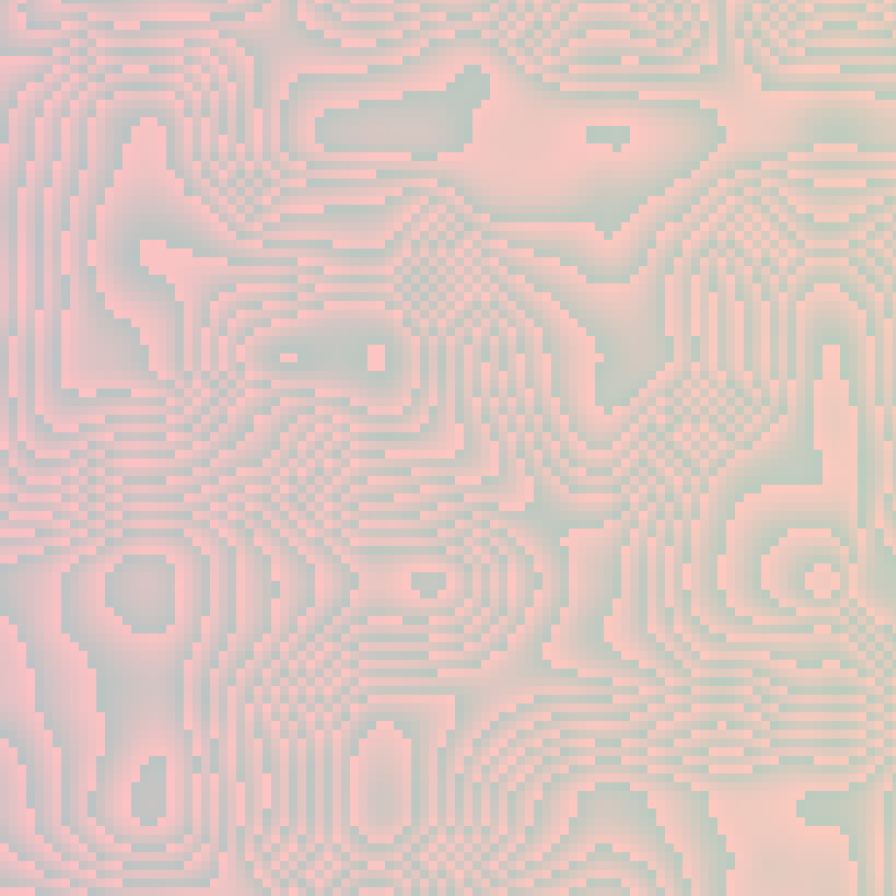
This pattern is drawn by a WebGL 1 fragment shader. Its source:

```glsl
precision highp float;
// Mosaic of small square cells: a steep smooth field wrapped to a sawtooth, forming stripes, checks and soft ramps.

uniform vec2 u_resolution;

const float CELLS = 102.4; // cells across the canvas

float hash(vec2 p) {
  vec3 q = fract(vec3(p.xyx) * vec3(0.1031, 0.1030, 0.0973));
  q += dot(q, q.yzx + 33.33);
  return fract((q.x + q.y) * q.z);
}

float valueNoise(vec2 p) {
  vec2 i = floor(p);
  vec2 f = fract(p);
  vec2 s = f * f * (3.0 - 2.0 * f);
  float low = mix(hash(i), hash(i + vec2(1.0, 0.0)), s.x);
  float high = mix(hash(i + vec2(0.0, 1.0)), hash(i + vec2(1.0, 1.0)), s.x);
  return mix(low, high, s.y);
}

// Sawtooth tone of one cell; the field rises so fast that it aliases on the grid
float cellTone(vec2 cell) {
  vec2 p = (cell + 0.5) / CELLS;
  float phase = 22.0 * valueNoise(p * 4.0 + vec2(17.3, 5.6))
              + 4.0 * valueNoise(p * 8.0 + vec2(41.7, 63.2))
              + 0.5 * valueNoise(p * 16.0 + vec2(90.1, 28.4));
  return fract(phase);
}

void main() {
  vec2 uv = gl_FragCoord.xy / u_resolution.y;

  // Blend neighbouring cells across one pixel at their borders
  vec2 g = uv * CELLS - 0.5;
  vec2 cell = floor(g);
  float pixel = CELLS / u_resolution.y;
  vec2 blend = clamp((fract(g) - 0.5) / pixel + 0.5, 0.0, 1.0);
  float low = mix(cellTone(cell), cellTone(cell + vec2(1.0, 0.0)), blend.x);
  float high = mix(cellTone(cell + vec2(0.0, 1.0)), cellTone(cell + vec2(1.0, 1.0)), blend.x);
  float tone = mix(low, high, blend.y);

  vec3 sage = vec3(0.73, 0.785, 0.757);
  vec3 pink = vec3(0.995, 0.775, 0.757);
  vec3 color = mix(sage, pink, tone);

  // Slow drift from rosy at the left to yellow-green at the right
  color += vec3(0.0, 0.02, -0.012) * (2.0 * uv.x - 1.0);
  gl_FragColor = vec4(color, 1.0);
}
```
